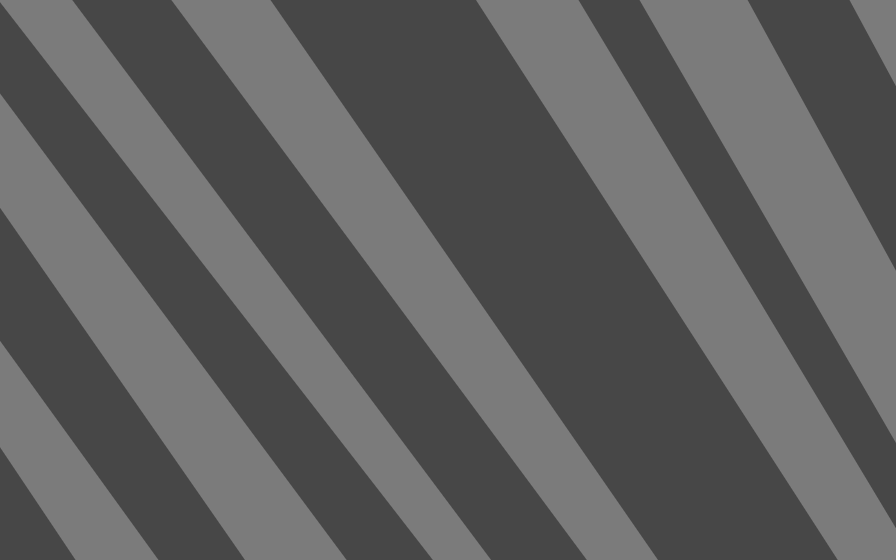
Reproduce this background procedurally as a WebGL 2 fragment shader.

```glsl
#version 300 es
precision highp float;
// Flat grey diagonal bands that fan slightly across a dark ground.

uniform vec2 u_resolution;
out vec4 outColor;

const vec3 GROUND_COLOR = vec3(0.28);
const vec3 BAND_COLOR = vec3(0.484);
const float EDGE_SOFTNESS = 1.0; // edge width, in output samples

// Each band: left and right x on the top edge, then on the bottom edge.
// Lengths are in canvas heights.
const int BAND_COUNT = 7;
const vec4 BANDS[BAND_COUNT] = vec4[](
    vec4(-0.535, -0.440, 0.135, 0.283),
    vec4(-0.258, -0.124, 0.4375, 0.619),
    vec4(-0.003, 0.129, 0.773, 0.877),
    vec4(0.306, 0.483, 1.048, 1.175),
    vec4(0.850, 1.033, 1.496, 1.634),
    vec4(1.142, 1.335, 1.721, 1.883),
    vec4(1.517, 1.700, 2.056, 2.200)
);

// Signed distance to a slanted line, positive on its right side.
float lineDistance(vec2 p, float topX, float bottomX) {
    float run = topX - bottomX;
    return (p.x - bottomX - run * p.y) / sqrt(1.0 + run * run);
}

// Antialiased coverage of the area between a band's two edges.
float bandCoverage(vec2 p, vec4 band, float softness) {
    float left = lineDistance(p, band.x, band.z);
    float right = lineDistance(p, band.y, band.w);
    float inside = min(left, -right);
    return clamp(inside / softness + 0.5, 0.0, 1.0);
}

void main() {
    vec2 p = gl_FragCoord.xy / u_resolution.y;
    p.x *= 1.6 * u_resolution.y / u_resolution.x; // keep the layout spanning the width
    float softness = EDGE_SOFTNESS / u_resolution.y;

    float coverage = 0.0;
    for (int i = 0; i < BAND_COUNT; i++) {
        coverage = max(coverage, bandCoverage(p, BANDS[i], softness));
    }

    outColor = vec4(mix(GROUND_COLOR, BAND_COLOR, coverage), 1.0);
}
```
